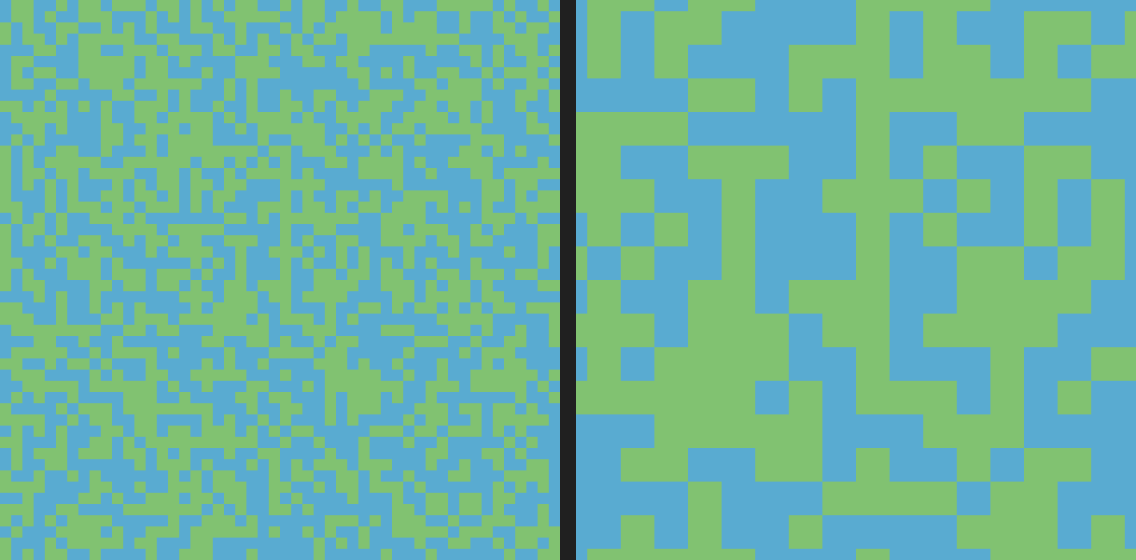
Left, the full canvas; right, a detail of the centre.
Give the GLSL for this texture, as a Shadertoy shader.

```glsl
// Random two-colour mosaic: a regular grid of square cells, each one
// filled green or blue by a coin toss from a hash of its grid index.
// Cell borders are box-filtered over one pixel to keep them smooth.

const float CELLS_ACROSS = 50.0;
const float GREEN_SHARE = 0.5;
const vec3 GREEN = vec3(0.505, 0.760, 0.445);
const vec3 BLUE = vec3(0.350, 0.670, 0.820);

float hash(vec2 p) {
    return fract(sin(dot(p, vec2(127.1, 311.7))) * 43758.5453);
}

// 1 for a green cell, 0 for a blue one
float cellIsGreen(vec2 cell, float share) {
    return step(hash(cell + 0.5), share);
}

// Green coverage of a square footprint centred on p, in cell units
float greenCoverage(vec2 p, float footprint, float share) {
    vec2 corner = floor(p + 0.5);
    vec2 blend = clamp((p - corner) / footprint + 0.5, 0.0, 1.0);
    float lower = mix(cellIsGreen(corner - 1.0, share),
                      cellIsGreen(corner - vec2(0.0, 1.0), share), blend.x);
    float upper = mix(cellIsGreen(corner - vec2(1.0, 0.0), share),
                      cellIsGreen(corner, share), blend.x);
    return mix(lower, upper, blend.y);
}

void mainImage(out vec4 fragColor, in vec2 fragCoord) {
    // Canvas height spans the whole grid
    float cellsPerPixel = CELLS_ACROSS / iResolution.y;
    vec2 gridPos = fragCoord * cellsPerPixel;

    float green = greenCoverage(gridPos, cellsPerPixel, GREEN_SHARE);
    fragColor = vec4(mix(BLUE, GREEN, green), 1.0);
}
```
